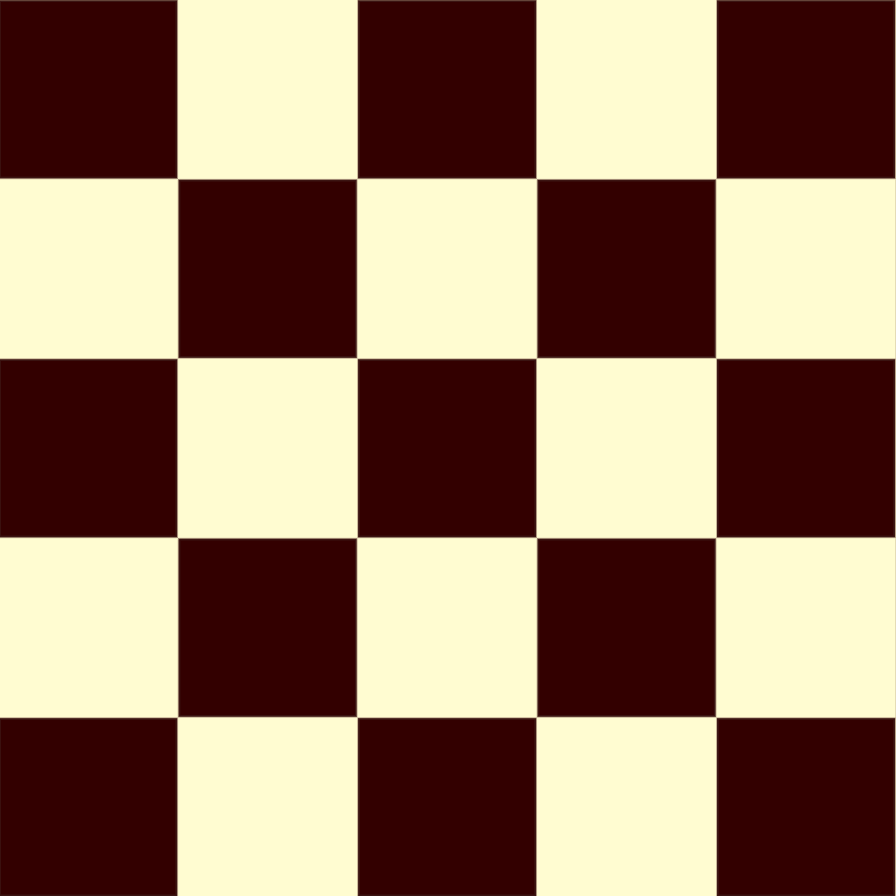
This pattern is drawn by a Shadertoy shader. Its source:

```glsl
// Five by five checkerboard of dark maroon and cream squares with hairline edges.

const vec3 CREAM  = vec3(1.00, 0.99, 0.82);
const vec3 TAN    = vec3(0.75, 0.67, 0.56);
const vec3 RIM    = vec3(0.23, 0.08, 0.07);
const vec3 MAROON = vec3(0.20, 0.00, 0.00);

const float PITCH     = 0.2003;             // side of one cell
const float INSET     = 0.0008;             // gap between a dark square and its cell
const float HAIRLINE  = 0.0010;             // tan line outside each dark square
const float RIM_WIDTH = 0.0019;             // lighter rim inside each dark square
const vec2  CENTER    = vec2(0.4990, 0.4997);

// Signed distance to the dark squares, negative inside them.
float darkSquares(vec2 p, float pitch, float inset) {
    vec2 cell = floor(p / pitch + 0.5);
    vec2 local = abs(p - cell * pitch);
    float toCellEdge = max(local.x, local.y) - 0.5 * pitch;
    float parity = mod(cell.x + cell.y, 2.0);
    return mix(toCellEdge, -toCellEdge, parity) + inset;
}

// Antialiased coverage of the region where the distance is negative.
float coverage(float dist, float pixel) {
    return clamp(0.5 - dist / pixel, 0.0, 1.0);
}

void mainImage(out vec4 fragColor, in vec2 fragCoord) {
    float pixel = 1.0 / min(iResolution.x, iResolution.y);
    vec2 p = fragCoord / iResolution.xy - CENTER;
    float dist = darkSquares(p, PITCH, INSET);

    // Layers from the outside of a dark square to its core
    vec3 color = mix(CREAM, TAN, coverage(dist - HAIRLINE, pixel));
    color = mix(color, RIM, coverage(dist, pixel));
    color = mix(color, MAROON, coverage(dist + RIM_WIDTH, pixel));

    fragColor = vec4(color, 1.0);
}
```
